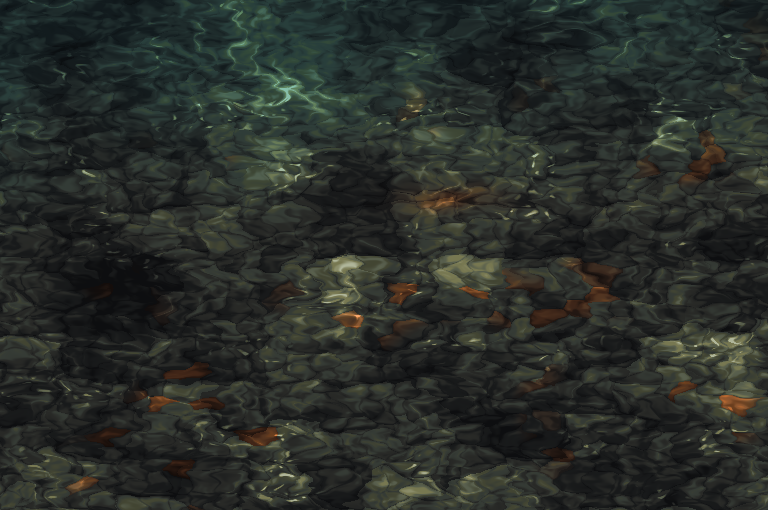
Reproduce this texture procedurally as a WebGL 1 fragment shader.

```glsl
precision highp float;
// Dark, stony sea bed seen through shallow rippled water.
// Two layers of Voronoi stones are bent by gradient noise, then shadows,
// ripples, caustic threads and glints add up to one tone that is coloured.

uniform vec2 u_resolution;

vec2 hash2(vec2 c) {
  c = vec2(dot(c, vec2(127.1, 311.7)), dot(c, vec2(269.5, 183.3)));
  return fract(sin(c) * 43758.5);
}

float gradDot(vec2 cell, vec2 offset) {
  float angle = 6.2832 * hash2(cell).x;
  return dot(vec2(cos(angle), sin(angle)), offset);
}

// Gradient noise, about -0.7 to 0.7
float noise(vec2 p) {
  vec2 i = floor(p), f = fract(p);
  vec2 u = f * f * f * (f * (f * 6.0 - 15.0) + 10.0);
  vec2 e = vec2(1.0, 0.0);
  return mix(mix(gradDot(i, f), gradDot(i + e.xy, f - e.xy), u.x),
             mix(gradDot(i + e.yx, f - e.yx), gradDot(i + e.xx, f - e.xx), u.x), u.y);
}

float fbm(vec2 p) {
  float sum = 0.0, amp = 1.0;
  for (int k = 0; k < 4; k++) {
    sum += amp * noise(p);
    p = mat2(1.6, 1.2, -1.2, 1.6) * p + 7.3;
    amp *= 0.5;
  }
  return sum;
}

// Stones: x = tone with lit top and dark gaps, y = random hue
vec2 stones(vec2 p) {
  vec2 i = floor(p), f = fract(p), id = i, toCentre = vec2(0.0);
  float near = 9.0, second = 9.0;
  for (int y = -1; y <= 1; y++) {
    for (int x = -1; x <= 1; x++) {
      vec2 cell = vec2(float(x), float(y));
      vec2 d = cell + 0.1 + 0.8 * hash2(i + cell) - f;
      float dist = length(d);
      if (dist < near) {
        second = near;
        near = dist;
        id = i + cell;
        toCentre = d;
      } else {
        second = min(second, dist);
      }
    }
  }
  vec2 random = hash2(id + 31.7);
  float gap = 1.0 - smoothstep(0.0, 0.22, second - near);
  return vec2(1.4 * (random.x - 0.5) - 0.7 * toCentre.y - 0.8 * gap, random.y);
}

// Soft elliptical patch
float patchAt(vec2 p, vec2 centre, vec2 size) {
  vec2 d = (p - centre) / size;
  return exp(-dot(d, d));
}

// Tone to colour: 0 is the middle, 1 is one deviation brighter
vec3 waterColour(float t) {
  vec3 c = mix(vec3(0.05, 0.055, 0.065), vec3(0.09, 0.10, 0.11), smoothstep(-2.6, -1.2, t));
  c = mix(c, vec3(0.15, 0.16, 0.16), smoothstep(-1.1, -0.1, t));
  c = mix(c, vec3(0.20, 0.23, 0.22), smoothstep(-0.1, 0.7, t));
  c = mix(c, vec3(0.25, 0.27, 0.21), smoothstep(0.7, 1.3, t));
  c = mix(c, vec3(0.33, 0.37, 0.32), smoothstep(1.3, 1.9, t));
  c = mix(c, vec3(0.45, 0.47, 0.34), smoothstep(1.9, 2.5, t));
  return mix(c, vec3(0.66, 0.71, 0.64), smoothstep(2.6, 3.8, t));
}

void main() {
  vec2 p = gl_FragCoord.xy / u_resolution.y;
  float broad = fbm(p * vec2(2.4, 3.4) + 3.1);
  float deep = smoothstep(0.55, 1.0, p.y + 0.15 * broad - 0.15 * p.x + 0.1);

  // Refraction by wide swells and fine ripples
  vec2 swell = vec2(noise(p * vec2(8.0, 20.0)), noise(p * vec2(8.0, 20.0) + 40.0));
  vec2 ripple = vec2(noise(p * vec2(26.0, 65.0)), noise(p * vec2(26.0, 65.0) + 80.0));
  vec2 q = p + swell * vec2(0.045, 0.018) + ripple * vec2(0.018, 0.008);

  // Sea bed and its shadows
  vec2 large = stones(q * vec2(8.0, 12.0));
  vec2 small = stones(q * vec2(21.0, 32.0) + 9.0);
  float tone = 0.15 + 1.9 * broad + mix(1.0, 0.4, deep) * (large.x + 0.85 * small.x);
  tone -= 1.0 * patchAt(p, vec2(0.15, 0.40), vec2(0.30, 0.16));
  tone -= 0.8 * patchAt(p, vec2(1.40, 0.75), vec2(0.30, 0.22));
  tone += 0.5 * patchAt(p, vec2(0.55, 0.68), vec2(0.45, 0.12));

  // Ripple streaks on the surface
  tone += 1.3 * noise(q * vec2(22.0, 60.0) + 15.0);
  tone += 1.1 * noise(q * vec2(52.0, 105.0) + 55.0);

  // Caustic threads, then small glints
  float thread = exp(-16.0 * abs(noise(q * vec2(13.0, 24.0) + 21.0)));
  float light = smoothstep(-0.15, 0.4, noise(p * vec2(5.0, 8.0) + 60.0));
  tone += thread * light * mix(1.5, 2.2, deep);
  float glint = smoothstep(0.22, 0.5, noise(q * vec2(60.0, 100.0) + 90.0));
  tone += 2.6 * glint * smoothstep(0.05, 0.4, noise(p * vec2(8.0, 11.0) + 12.0));

  // Teal depth, olive shallows, a few rusty stones
  vec3 colour = waterColour(tone);
  colour *= mix(vec3(1.04, 1.0, 0.94), vec3(0.78, 1.06, 1.06), deep);
  float rust = smoothstep(0.86, 0.90, small.y) * smoothstep(0.0, 0.25, noise(p * 4.0 + 5.0));
  rust += 0.8 * patchAt(q, vec2(0.88, 0.61), vec2(0.09, 0.025));
  colour = mix(colour, colour * vec3(1.6, 0.9, 0.6), min(rust, 1.0) * (1.0 - deep));
  gl_FragColor = vec4(colour, 1.0);
}
```
